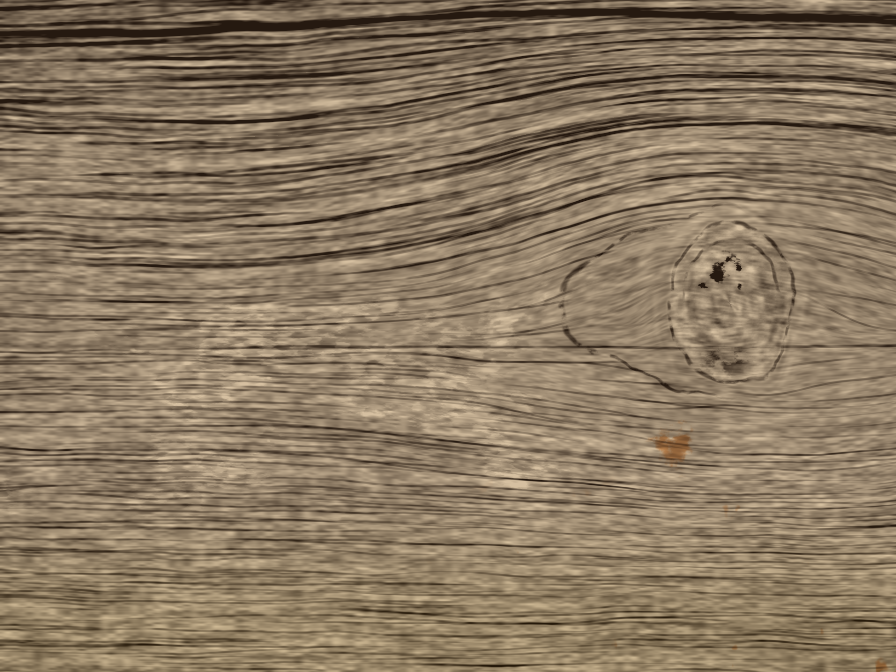
Give the GLSL for this texture, as a Shadertoy shader.

```glsl
// Weathered wooden board with cracked, flowing grain around a knot.

float hash(vec2 p) {
    return fract(sin(dot(p, vec2(127.1, 311.7))) * 43758.5453);
}

float noise(vec2 p) {
    vec2 i = floor(p), f = fract(p);
    f = f * f * (3.0 - 2.0 * f);
    return mix(mix(hash(i), hash(i + vec2(1, 0)), f.x),
               mix(hash(i + vec2(0, 1)), hash(i + vec2(1, 1)), f.x), f.y);
}

float fbm(vec2 p) {
    float sum = 0.0, weight = 0.5;
    for (int i = 0; i < 4; i++) {
        sum += weight * noise(p);
        p = p * 2.1 + 7.3;
        weight *= 0.5;
    }
    return sum;
}

// Soft line where a value crosses zero
float line(float d, float width) {
    return 1.0 - smoothstep(width * 0.2, width, abs(d));
}

// Height across the grain, squeezed where the fibres bend around the knot
float grainHeight(vec2 p) {
    float d = p.y - 0.484;
    float x = p.x - 1.08;
    float reach = x < 0.0 ? (d > 0.0 ? 0.42 : 0.32) : 0.5;
    float squeeze = exp(-x * x / (reach * reach));
    float u = d / (d > 0.0 ? 0.34 : 0.2);
    float h = d * (1.0 - (d > 0.0 ? 0.86 : 0.7) * squeeze * exp(-u * u));
    h += 0.016 * (noise(p * vec2(3, 5)) - 0.5) * smoothstep(0.0, 0.1, abs(d));
    return h + 0.004 * (noise(p * vec2(14, 18)) - 0.5);
}

// Short streaks that keep their thickness where the grain is stretched
float fibre(vec2 s, float stretch, vec2 freq) {
    float level = -log2(stretch);
    freq.y *= exp2(floor(level));
    return mix(noise(s * freq), noise(s * freq * vec2(1, 2)), fract(level)) - 0.5;
}

// One tapering, wandering crack per row
float crack(vec2 s, float along, float rows, float width) {
    float row = floor(s.y * rows);
    float x = s.x * along + 50.0 * hash(vec2(row, rows));
    float centre = 0.5 * (noise(vec2(x * 1.7, row)) - 0.5);
    float gape = smoothstep(0.35, 0.8, noise(vec2(x, row + 30.0)));
    return gape * line(fract(s.y * rows) - 0.5 - centre, width * (0.4 + 0.6 * gape));
}

void mainImage(out vec4 fragColor, in vec2 fragCoord) {
    vec2 p = fragCoord / iResolution.y;
    vec2 s = vec2(p.x, grainHeight(p));
    float stretch = clamp((grainHeight(p + vec2(0, 0.01)) - s.y) / 0.01, 0.13, 1.0);
    float deep = smoothstep(0.03, 0.2, s.y);
    float rough = fbm(p * vec2(60, 75));

    // Knot: oval rings inside a teardrop
    vec2 q = p - vec2(1.087, 0.548);
    vec2 wob = q + 0.03 * (vec2(fbm(p * 14.0), fbm(p * 14.0 + 40.0)) - 0.47);
    float r = length(wob / vec2(0.094, 0.118));
    vec2 dir = normalize(q + 1e-4);
    float tear = pow(abs(wob.x) / (wob.x < 0.0 ? 0.245 : 0.15), 1.3)
               + pow(abs(wob.y) / 0.142, 2.0);
    float inKnot = 1.0 - smoothstep(0.9, 1.08, r);
    float calm = 1.0 - 0.7 * max(inKnot, 1.0 - smoothstep(0.85, 1.1, tear));

    // Fine fibres and broad bands
    float tone = 0.79 + 0.36 * fibre(s, stretch, vec2(50, 210));
    tone += 0.3 * fibre(s + 3.0, stretch, vec2(90, 330));
    tone += 0.24 * fibre(s + 7.0, stretch, vec2(16, 120));
    tone += 0.12 * (noise(s * vec2(2, 22)) - 0.5);
    tone += 0.16 * (fbm(p * vec2(5, 7)) - 0.47);

    // Ridges lit from above
    float relief = fibre(s, stretch, vec2(5, 75))
                 - fibre(s + vec2(0, 0.004 * stretch), stretch, vec2(5, 75));
    tone += relief * mix(0.3, 0.6, deep) * calm;

    // Cracks along the grain, from wide and long to thin and short
    float rows = 21.0;
    for (int i = 0; i < 4; i++) {
        float width = (0.0026 + 0.0035 * deep / float(i + 1)) * rows * stretch;
        float depth = mix(0.34, 0.62 - 0.07 * float(i), deep);
        tone -= depth * calm * crack(s, 1.6 + 1.5 * float(i), rows, width);
        rows *= 1.75;
    }
    float split = p.y - 0.484 - 0.006 * (noise(p * vec2(9, 1)) - 0.5);
    float splitDepth = 0.25 + 0.4 * noise(p * vec2(30, 1));
    tone -= splitDepth * line(split, 0.0032) * smoothstep(0.2, 0.4, p.x) * (1.0 - 0.6 * inKnot);

    // Dark furrows near the upper edge
    float topCrack = s.y - 0.468 + 0.035 * smoothstep(0.6, 1.2, p.x);
    topCrack += 0.008 * (noise(p * vec2(8, 2)) - 0.5);
    tone -= line(topCrack, 0.004 + 0.007 * noise(p * vec2(5, 1)));
    float shade = smoothstep(0.34, 0.42, s.y) * (1.0 - smoothstep(0.3, 0.9, p.x));
    tone -= 0.5 * shade * crack(s + 4.0, 2.0, 70.0, 0.4);

    // Rings and the decayed heart
    float ring = noise(vec2(r * 13.0, dir.x * 2.0 + dir.y * 1.5 + 10.0)) - 0.5;
    float broken = smoothstep(0.3, 0.6, rough);
    tone += (1.0 - smoothstep(1.0, 1.6, r)) * 0.35 * ring + inKnot * 0.7 * (rough - 0.45);
    tone -= 0.55 * line(r - 1.0, 0.04) * broken;
    tone -= 0.5 * line(r - 0.8, 0.035) * smoothstep(-0.2, 0.5, dir.y) * broken;
    tone -= 0.5 * line(tear - 1.0, 0.04) * (1.0 - smoothstep(-0.1, 0.05, q.x)) * broken;
    float heart = length((p - vec2(1.07, 0.598)) * vec2(1.0, 1.3)) + 0.1 * (rough - 0.47);
    tone -= 0.9 * (1.0 - smoothstep(0.006, 0.02, heart));
    float decay = length((p - vec2(1.08, 0.462)) / vec2(0.05, 0.03));
    tone -= 0.7 * (1.0 - smoothstep(0.3, 1.2, decay)) * smoothstep(0.35, 0.6, rough);

    // Pale worn patches and uneven light
    float worn = smoothstep(0.48, 0.62, fbm(p * vec2(8, 10) + 13.0));
    worn *= smoothstep(0.4, 0.58, fbm(s * vec2(45, 130)));
    worn *= smoothstep(0.18, 0.3, p.y) * (1.0 - smoothstep(0.52, 0.66, p.y));
    worn *= 1.0 - smoothstep(0.8, 1.0, p.x);
    tone += 0.22 * worn;
    tone -= 0.06 * smoothstep(0.75, 1.0, p.y);
    tone -= 0.08 * smoothstep(0.5, 0.95, length(p - vec2(0.7, 0.42)));
    tone = clamp(tone, -0.06, 1.2);

    // Brown to tan, warmer low down
    vec3 color = mix(vec3(0.18, 0.13, 0.09), vec3(0.73, 0.65, 0.54), tone);
    color.b -= 0.025 * (1.0 - smoothstep(0.05, 0.3, p.y));

    // Rust stains
    float stain = length((p - vec2(1.003, 0.33)) / vec2(0.026, 0.032)) + 2.5 * (rough - 0.47);
    float rust = 1.0 - smoothstep(0.3, 1.1, stain);
    float low = (1.0 - smoothstep(0.2, 0.3, p.y)) * smoothstep(0.6, 0.8, p.x);
    rust = max(rust, low * smoothstep(0.72, 0.8, fbm(p * 22.0 + 31.0)));
    color = mix(color, color * vec3(0.9, 0.65, 0.4), rust * 0.8);

    fragColor = vec4(color, 1.0);
}
```
